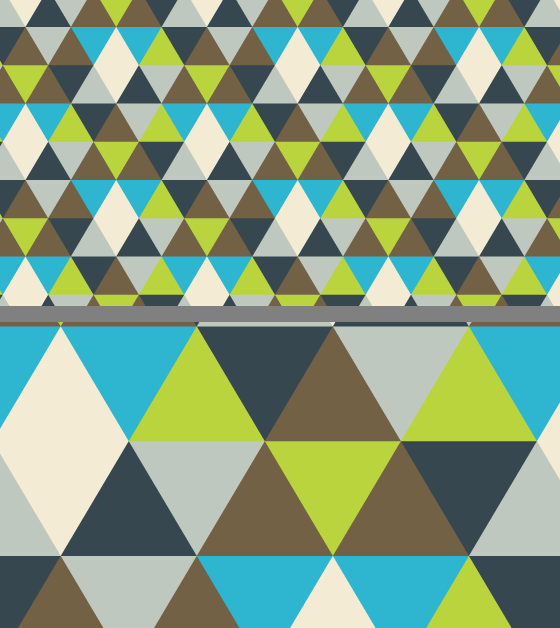
Top, the full canvas; bottom, a detail of the centre.
Write a Shadertoy shader that draws this pattern.

```glsl
// Flat mosaic of triangles in six colours, with tall cream diamonds in a half-drop repeat.
// Each row folds into triangles numbered by half steps from a diamond; a short
// sequence per row type picks the colour, and a 4x4 sample grid smooths the edges.

const vec3 palette[6] = vec3[6](
    vec3(0.955, 0.92, 0.83),   // 0 cream
    vec3(0.75, 0.785, 0.75),   // 1 grey
    vec3(0.45, 0.38, 0.27),    // 2 brown
    vec3(0.21, 0.28, 0.31),    // 3 slate
    vec3(0.73, 0.83, 0.24),    // 4 lime
    vec3(0.18, 0.71, 0.81));   // 5 cyan

// Colours rightwards from a diamond: its upper row, then its lower row
const int upperRow[8] = int[8](0, 5, 4, 3, 2, 1, 2, 5);
const int lowerRow[8] = int[8](0, 3, 1, 2, 4, 2, 3, 1);

// Number of the triangle holding x, where height runs from its apex to its base
int triangleIndex(float x, float height) {
    float nearest = floor(x + 0.5);
    bool inside = abs(x - nearest) < 0.5 * height;
    float index = inside ? 2.0 * nearest : 2.0 * floor(x) + 1.0;
    return int(mod(index, 8.0));
}

vec3 mosaic(vec2 uv) {
    // Triangle sides across, rows counted downwards
    vec2 grid = vec2(uv.x * 6.747 - 0.562, (1.0 - uv.y) * 8.0 - 0.705);
    float row = floor(grid.y);
    float height = grid.y - row;
    bool isLower = mod(row, 2.0) > 0.5;
    bool isDropped = mod(floor(row * 0.5), 2.0) > 0.5;

    // Alternate diamond bands shift by half a repeat; lower rows are mirrored
    float x = grid.x - (isDropped ? 0.0 : 2.0);
    int index = triangleIndex(x, isLower ? 1.0 - height : height);
    if (isLower) return palette[lowerRow[index]];

    // Dropped bands swap one brown triangle for lime
    if (isDropped && index == 6) return palette[4];
    return palette[upperRow[index]];
}

void mainImage(out vec4 fragColor, in vec2 fragCoord) {
    vec3 color = vec3(0.0);
    for (int i = 0; i < 16; i++) {
        vec2 offset = (vec2(i % 4, i / 4) + 0.5) / 4.0 - 0.5;
        color += mosaic((fragCoord + offset) / iResolution.y);
    }
    fragColor = vec4(color / 16.0, 1.0);
}
```
